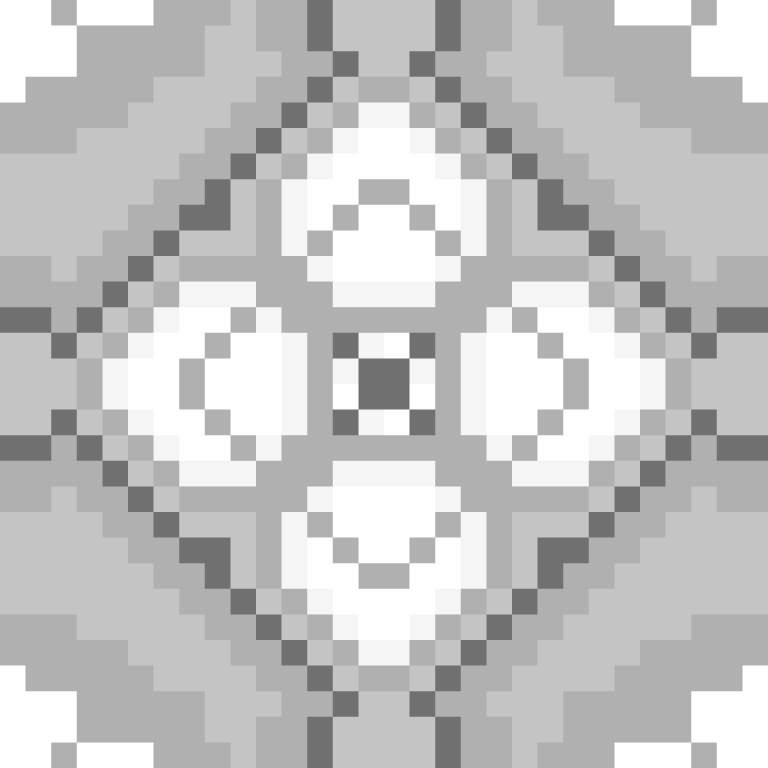
A Shadertoy shader for this pattern:

```glsl
// Grey mosaic of 30 by 30 square tiles: four pale petals inside a dark diamond,
// ringed by stepped bands. Each tile is folded into one quadrant, then shaded
// by rules on its column, row and diagonal; edges are smoothed by supersampling.

const float DARK = 0.44, MID = 0.69, LIGHT = 0.77, PALE = 0.96, WHITE = 1.0;

// Stepped bands beyond the diamond, with white canvas corners
float outerShade(ivec2 q, int lo, int hi) {
    int sum = q.x + q.y;
    if (hi >= 13 && lo <= 2) return lo == 2 ? DARK : LIGHT;
    if (sum <= 15 || (hi >= 13 && lo <= 4)) return MID;
    if (q == ivec2(12, 14)) return MID;
    bool corner = (q.y == 14 && q.x >= 9) || (q.y >= 12 && q.x >= 12)
               || (q.y == 11 && q.x == 14);
    if (corner) return WHITE;
    bool band = (q.y >= 12 && q.x >= 7) || (q.y >= 10 && sum >= 20)
             || (q.y == 9 && q.x >= 12);
    return band ? MID : LIGHT;
}

// Petal along an axis: lo runs across it, hi runs outward
float petalShade(int lo, int hi) {
    if (lo + hi == 7 && lo <= 2) return MID;   // chevron
    bool rim = lo == 3 || hi == 3 || lo + hi == 10 || hi - lo == 2;
    return rim ? PALE : WHITE;
}

// Small checkered square in the middle
float centreShade(ivec2 q, ivec2 cell) {
    if (q.x == q.y) return DARK;
    bool paleHalf = q.y > q.x ? cell.x < 15 : cell.y >= 15;
    return paleHalf ? PALE : WHITE;
}

float tileShade(vec2 uv) {
    ivec2 cell = ivec2(floor(uv * 30.0));
    ivec2 q = ivec2(abs(vec2(cell) - 14.5));   // folded tile, 0 at the centre
    int lo = min(q.x, q.y), hi = max(q.x, q.y), sum = lo + hi;

    if (hi <= 1) return centreShade(q, cell);
    bool channel = hi >= 13 && lo <= 2;
    if (!channel && (sum == 13 || (lo == 6 && hi == 6))) return DARK;
    if (channel || sum > 13) return outerShade(q, lo, hi);
    if (hi >= 3 && lo <= 3 && sum <= 10 && hi - lo >= 2) return petalShade(lo, hi);
    return sum == 12 || lo == 5 ? LIGHT : MID;
}

void mainImage(out vec4 fragColor, in vec2 fragCoord) {
    // Average a 4 by 4 grid of samples within the pixel
    float shade = 0.0;
    for (int j = 0; j < 4; j++)
        for (int i = 0; i < 4; i++) {
            vec2 offset = (vec2(i, j) + 0.5) / 4.0 - 0.5;
            shade += tileShade((fragCoord + offset) / iResolution.xy);
        }
    fragColor = vec4(vec3(shade / 16.0), 1.0);
}
```
